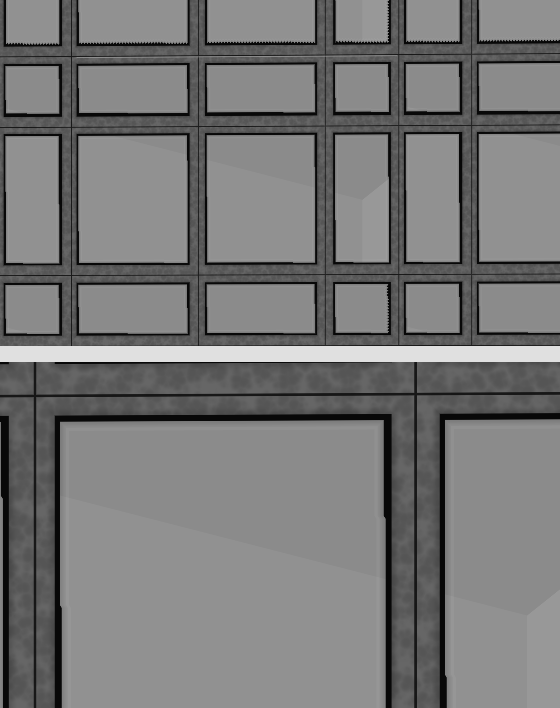
Top: the whole. Bottom: its middle third, enlarged.
A Shadertoy shader for this pattern:

```glsl
// Grey glazed panes in a mottled stone lattice, alternating narrow and wide.
#define CANVAS_WIDTH 768.0
#define PERIOD vec2(549.0, 300.0)
#define ORIGIN vec2(-2.0, 78.0)
#define GLASS vec3(0.56)
#define STONE_DARK vec3(0.335)
#define STONE_LIGHT vec3(0.40)
#define BORDER vec3(0.03)
#define RIM_WIDTH 2.4
#define SEAM_WIDTH 1.2
#define GRAIN_SIZE 9.0
#define ROOM_CORNER vec2(499.0, 198.0)

float hash(vec2 p) {
    p = fract(p * vec2(0.1031, 0.1137));
    p += dot(p, p.yx + 33.33);
    return fract((p.x + p.y) * p.x * 17.0);
}

// Distance to the nearest scattered point
float cellular(vec2 p) {
    vec2 id = floor(p);
    float nearest = 2.0;
    for (int y = -1; y <= 1; y++)
    for (int x = -1; x <= 1; x++) {
        vec2 cell = id + vec2(x, y);
        vec2 point = cell + vec2(hash(cell), hash(cell + 47.0));
        nearest = min(nearest, length(p - point));
    }
    return nearest;
}

float cover(float d, float aa) {
    return smoothstep(-0.5 * aa, 0.5 * aa, d);
}

vec3 stone(vec2 p) {
    float grain = 0.65 * cellular(p / GRAIN_SIZE)
                + 0.35 * cellular(p / GRAIN_SIZE * 2.3 + 19.0);
    return mix(STONE_DARK, STONE_LIGHT, smoothstep(0.2, 0.75, grain));
}

// Faint ceiling and side wall mirrored in the glass
vec3 glass(vec2 q, bool showsWall, float aa) {
    vec2 d = q - ROOM_CORNER;
    float ceiling = cover(min(0.26 * d.x, -0.79 * d.x) - d.y, aa);
    float wall = showsWall ? cover(d.x, aa) * (1.0 - ceiling) : 0.0;
    return GLASS + 0.008 - 0.022 * ceiling + 0.03 * wall;
}

void mainImage(out vec4 fragColor, in vec2 fragCoord) {
    float aa = CANVAS_WIDTH / iResolution.x;
    vec2 p = vec2(fragCoord.x, iResolution.y - fragCoord.y) * aa;

    // Rows lean slightly, most at the top
    vec2 lean = p;
    lean.y += p.x / CANVAS_WIDTH * mix(5.0, 1.5, p.y / 474.0);
    vec2 rep = floor((lean - ORIGIN) / PERIOD);
    vec2 q = lean - ORIGIN - rep * PERIOD;

    // Four columns and two rows in each repeat
    vec3 splits = vec3(100.0, 274.0, 448.0);
    int col = int(dot(step(splits, vec3(q.x)), vec3(1.0)));
    int row = int(step(97.0, q.y));
    vec4 left = vec4(7.0, 107.0, 283.0, 459.0);
    vec4 right = vec4(87.0, 262.0, 437.0, 538.0);
    vec2 lo = vec2(left[col], row == 0 ? 10.0 : 106.0);
    vec2 hi = vec2(right[col], row == 0 ? 82.5 : 286.0);
    vec2 fromLo = q - lo, toHi = hi - q;

    // Black rims, heavier on the shaded sides, stepped at worn places
    vec2 cell = vec2(float(col), float(row));
    vec2 along = fromLo / (hi - lo);
    vec2 rimLo = vec2(RIM_WIDTH, RIM_WIDTH + 0.4);
    vec2 rimHi = vec2(col == 0 ? 3.6 : RIM_WIDTH + 0.3,
                      row == 0 && rep.y == 0.0 ? 4.2 : RIM_WIDTH);
    rimLo.x += 0.8 * cover(along.y - 0.3 - 0.5 * hash(cell + 3.0), 0.01);
    rimHi.x += 0.9 * cover(0.2 + 0.4 * hash(cell + 8.0) - along.y, 0.01);
    rimHi.y += 0.7 * cover(0.3 + 0.5 * hash(cell + 15.0) - along.x, 0.01);

    // Serrated inner edges
    vec2 teeth = 1.6 * smoothstep(0.2, 0.8, abs(fract(q / 4.0) * 2.0 - 1.0));
    if (rep.y < 0.0) rimHi.y += teeth.x;
    if (rep.y != 0.0 && col == 3) rimHi.x += teeth.y;

    vec2 outer = min(fromLo, toHi);
    vec2 inner = min(fromLo - rimLo, toHi - rimHi);
    float pane = min(outer.x, outer.y);
    float opening = min(inner.x, inner.y);

    // Hairline seams between the stone strips
    vec3 splitGap = abs(q.x - splits);
    float seamX = min(min(splitGap.x, splitGap.y), splitGap.z);
    seamX = min(seamX, min(q.x, PERIOD.x - q.x));
    float seamY = min(abs(q.y - 97.0), min(q.y, PERIOD.y - q.y));
    float seam = cover(0.5 * SEAM_WIDTH - min(seamX, seamY), aa);

    vec3 color = stone(p) * mix(0.85, 1.0, smoothstep(0.0, 4.0, -pane));
    color = mix(color, vec3(0.06), 0.9 * seam);

    // Bright chipped edge below the uppermost seam
    float glint = cover(0.6 - abs(lean.y - ORIGIN.y - 1.6), aa);
    glint *= cover(p.x - 105.0, aa) * cover(545.0 - p.x, aa);
    color = mix(color, vec3(0.62), 0.75 * glint);

    // Rim, then glass with a soft inner bevel
    color = mix(color, BORDER, cover(pane, aa));
    vec3 face = glass(q, row == 1 || rep.y != 0.0, aa);
    face -= 0.06 * (1.0 - smoothstep(0.0, 3.0, opening));
    face += 0.02 * cover(0.7 - abs(opening - 3.5), aa);
    color = mix(color, face, cover(opening, aa));
    fragColor = vec4(color, 1.0);
}
```
